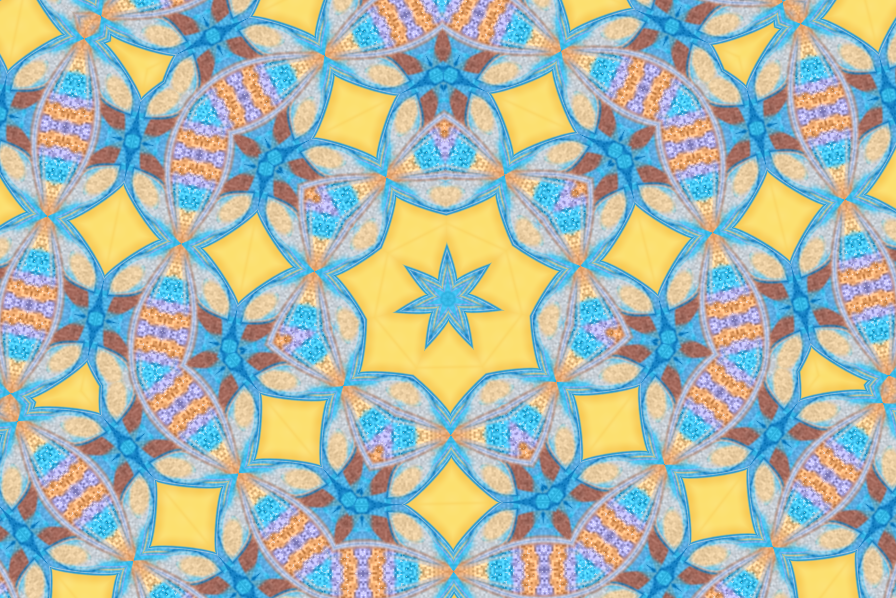
This pattern is drawn by a Shadertoy shader. Its source:

```glsl
const float PI = 3.14159265;
const float FOLDS = 7.0;
const float TILT = -1.55;
const vec2 PERIOD = vec2(0.228, 0.303);
const float UNIT = 0.1515;

const vec3 SKY = vec3(0.23, 0.74, 0.92);
const vec3 DEEP = vec3(0.08, 0.50, 0.76);
const vec3 PALE = vec3(0.79, 0.82, 0.85);
const vec3 LILAC = vec3(0.66, 0.65, 0.89);
const vec3 PERIWINKLE = vec3(0.47, 0.64, 0.87);
const vec3 CREAM = vec3(0.95, 0.80, 0.58);
const vec3 ORANGE = vec3(0.92, 0.65, 0.42);
const vec3 BROWN = vec3(0.66, 0.43, 0.38);
const vec3 YELLOW = vec3(0.99, 0.87, 0.40);
const vec3 GOLD = vec3(0.97, 0.77, 0.30);

float hash(vec2 p) {
    return fract(sin(dot(p, vec2(127.1, 311.7))) * 43758.5453);
}

float noise(vec2 p) {
    vec2 i = floor(p), f = fract(p);
    f = f * f * (3.0 - 2.0 * f);
    return mix(mix(hash(i), hash(i + vec2(1, 0)), f.x),
               mix(hash(i + vec2(0, 1)), hash(i + 1.0), f.x), f.y);
}

float fill(float d, float soft) { return 1.0 - smoothstep(-soft, soft, d); }

float line(float d, float width, float soft) { return fill(abs(d) - width, soft); }

// Signed gap to a leaf growing from the origin
float leaf(vec2 p, vec2 tip, float width) {
    float len = length(tip);
    vec2 dir = tip / len;
    float t = clamp(dot(p, dir) / len, 0.0, 1.0);
    float side = abs(dot(p, vec2(-dir.y, dir.x)));
    return max(side - width * sin(PI * pow(t, 1.35)), dot(p, dir) - len);
}

// Mirrored wedges, then a mirrored rectangular lattice
vec2 foldWedge(vec2 p) {
    float sector = 2.0 * PI / FOLDS;
    float a = atan(p.y, p.x) - TILT;
    a = abs(mod(a + 0.5 * sector, sector) - 0.5 * sector);
    return length(p) * vec2(cos(a), sin(a));
}

vec2 foldLattice(vec2 p) {
    return abs(mod(p + 0.5 * PERIOD, PERIOD) - 0.5 * PERIOD) / UNIT;
}

// Stripes from hub to middle of a body
vec3 stripes(float y) {
    vec3 c = mix(CREAM, SKY, smoothstep(0.34, 0.43, y));
    c = mix(c, LILAC, smoothstep(0.60, 0.68, y));
    c = mix(c, ORANGE, smoothstep(0.74, 0.80, y));
    return mix(c, LILAC, smoothstep(0.90, 0.97, y));
}

vec3 cellColour(vec2 q, float aa) {
    vec2 knot = vec2(0.5 * PERIOD.x / UNIT, 1.0);
    float grain = noise(q * 14.0);
    float fine = noise(q * 42.0) - 0.5;
    vec3 col = mix(SKY, PERIWINKLE, 0.6 * smoothstep(0.3, 0.8, grain));

    // Knot between four bodies
    vec2 k = abs(q - knot);
    col = mix(col, mix(SKY, PERIWINKLE, 0.35), fill(length(k) - 0.26, 0.02));
    col = mix(col, DEEP, fill(sqrt(k.x) + sqrt(k.y * 0.5) - 0.50, 0.05));
    col = mix(col, SKY, fill(length(k) - 0.08, 0.02));

    // Feeler leaf, pale at the hub and brown at the tip
    float feeler = leaf(q, vec2(0.66, 1.0), 0.14);
    vec3 skin = mix(mix(PALE, SKY, grain), ORANGE, smoothstep(0.42, 0.60, q.y));
    skin = mix(skin, BROWN, smoothstep(0.58, 0.74, q.y + 0.1 * grain));
    skin = mix(skin, mix(SKY, BROWN, 0.3), smoothstep(0.86, 0.93, q.y));
    col = mix(col, skin, fill(feeler, 0.02));
    float bulb = length(q - vec2(0.55, 0.83));
    col = mix(col, BROWN * 0.85, 0.6 * fill(bulb - 0.06, 0.04));

    // Petal with a cream heart
    float petal = leaf(q, vec2(0.68, 0.72), 0.19);
    col = mix(col, DEEP, 0.85 * line(petal, 0.014, aa + 0.01));
    vec3 blush = mix(PALE, SKY, smoothstep(0.35, 0.85, grain) * 0.6);
    col = mix(col, blush, fill(petal + 0.02, aa + 0.015));
    col = mix(col, SKY, 0.6 * line(petal + 0.045, 0.008, 0.02));
    vec2 h = q - vec2(0.50, 0.50);
    h = vec2(h.x + h.y, h.y - h.x) * 0.7071;
    col = mix(col, mix(CREAM, PALE, 0.2), fill(length(h / vec2(0.21, 0.11)) - 1.0, 0.25));

    // Striped body with ribs
    float width = 0.33 * sin(0.5 * PI * q.y);
    float edge = q.x - width;
    float wave = q.y + 0.4 * q.x * q.x + 0.05 * (grain - 0.5);
    vec3 body = stripes(wave) + 0.25 * fine;
    float fleck = smoothstep(0.8, 0.95, noise(q * 50.0)) * smoothstep(0.3, 0.45, q.y);
    body = mix(body, vec3(0.92, 0.93, 0.96), 0.6 * fleck);
    col = mix(col, body, fill(edge, aa + 0.01));
    col = mix(col, mix(BROWN, ORANGE, 0.3), 0.75 * line(edge, 0.05, aa + 0.012));
    col = mix(col, mix(PALE, LILAC, 0.25), line(edge, 0.03, aa + 0.01));
    col = mix(col, PERIWINKLE, 0.6 * line(edge, 0.006, aa + 0.006));
    float innerRib = q.x - 0.62 * width;
    float ribFade = 1.0 - smoothstep(0.6, 0.8, q.y);
    col = mix(col, DEEP, 0.45 * ribFade * line(innerRib - 0.025, 0.01, aa + 0.01));
    col = mix(col, PALE, 0.8 * ribFade * line(innerRib, 0.016, aa + 0.01));

    // Yellow diamond with concave sides
    vec2 d = abs(q - vec2(knot.x, 0.0));
    float diamond = pow(pow(d.x, 0.88) + pow(d.y, 0.88), 1.0 / 0.88) - 0.51;

    // Hub: warm lengthwise, zigzag rings sideways
    float r = length(q);
    float lengthwise = smoothstep(0.45, 0.75, q.y / max(r, 0.001));
    vec3 side = mix(SKY, PERIWINKLE, 0.6 * line(diamond - 0.06, 0.01, 0.02));
    side = mix(side, CREAM, 0.9 * line(diamond - 0.105, 0.015, 0.025));
    side = mix(side, LILAC, 0.8 * line(diamond - 0.155, 0.012, 0.02));
    side = mix(side, SKY, fill(r - 0.09, 0.05));
    col = mix(col, side, (1.0 - lengthwise) * fill(r - 0.38, 0.08));
    col = mix(col, ORANGE, lengthwise * exp(-r * r / 0.04));
    col += 0.14 * fine;

    // Diamond rim and mottled gold
    vec3 gold = mix(YELLOW, GOLD, smoothstep(-0.22, -0.03, diamond) * 0.85);
    gold = mix(gold, vec3(0.99, 0.91, 0.57), 0.5 * noise(q * 7.0 + 3.0));
    gold = mix(gold, GOLD, 0.35 * line(d.x, 0.012, 0.025));
    col = mix(col, PALE, 0.7 * line(diamond - 0.038, 0.008, 0.014));
    col = mix(col, mix(DEEP, SKY, 0.35), line(diamond - 0.01, 0.014, aa + 0.01));
    return mix(col, gold, fill(diamond, aa + 0.01));
}

void mainImage(out vec4 fragColor, in vec2 fragCoord) {
    vec2 p = (fragCoord - 0.5 * iResolution.xy) / iResolution.y;
    float aa = 1.0 / (iResolution.y * UNIT);
    fragColor = vec4(cellColour(foldLattice(foldWedge(p)), aa), 1.0);
}
```
